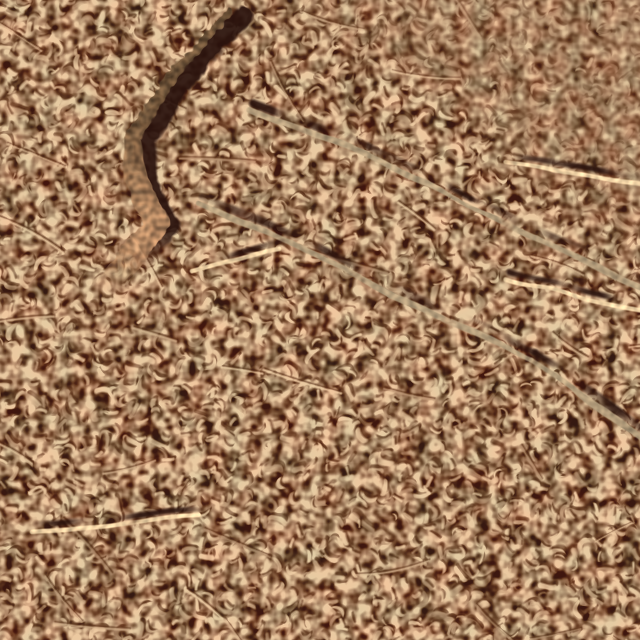
Reproduce this texture procedurally as a WebGL 2 fragment shader.

```glsl
#version 300 es
precision highp float;
uniform vec2 u_resolution;
out vec4 fragColor;

const float CONTRAST = 1.55;
const float TONE_BIAS = 0.04;
const float SOFTNESS = 0.0022;
const float BRANCH_WIDTH = 0.0045;
const vec2 SHADOW_SHIFT = vec2(0.006, 0.011);
const vec3 SHADOW_COLOR = vec3(0.16, 0.07, 0.05);
const vec3 BARK_GREY = vec3(0.70, 0.61, 0.48);
const vec3 STRAW = vec3(0.95, 0.83, 0.65);
// Litter colours from dark to light, with their tone positions
const vec3 PALETTE[6] = vec3[6](
    vec3(0.23, 0.09, 0.06), vec3(0.39, 0.23, 0.13), vec3(0.52, 0.37, 0.25),
    vec3(0.64, 0.49, 0.37), vec3(0.76, 0.62, 0.48), vec3(0.92, 0.79, 0.63));
const float STOPS[6] = float[6](0.03, 0.12, 0.28, 0.51, 0.75, 0.93);
// Fallen branches as start and end points, straws last
const int FIRST_STRAW = 7;
const vec4 BRANCHES[11] = vec4[11](
    vec4(0.39, 0.83, 0.57, 0.76), vec4(0.57, 0.76, 0.73, 0.68), vec4(0.73, 0.68, 1.02, 0.54),
    vec4(0.31, 0.68, 0.455, 0.622), vec4(0.455, 0.622, 0.61, 0.54), vec4(0.61, 0.54, 0.83, 0.44),
    vec4(0.83, 0.44, 1.02, 0.30), vec4(0.30, 0.577, 0.436, 0.612), vec4(0.79, 0.746, 1.02, 0.71),
    vec4(0.05, 0.167, 0.31, 0.195), vec4(0.79, 0.564, 1.02, 0.51));
// Crooked limb from tip to foot
const vec2 LIMB[6] = vec2[6](vec2(0.358, 0.98), vec2(0.26, 0.87), vec2(0.208, 0.785),
    vec2(0.212, 0.72), vec2(0.245, 0.65), vec2(0.16, 0.54));

vec4 hash4(vec2 p) {
    vec4 q = fract(p.xyxy * vec4(0.1031, 0.1030, 0.0973, 0.1099));
    q += dot(q, q.wzxy + 33.33);
    return fract((q.xxyz + q.yzzw) * q.zywx);
}

float gradientDot(vec2 cell, vec2 f) {
    float a = 6.2832 * hash4(cell).x;
    return dot(vec2(cos(a), sin(a)), f);
}

float noise(vec2 p) {
    vec2 i = floor(p), f = fract(p), e = vec2(1.0, 0.0);
    vec2 u = f * f * (3.0 - 2.0 * f);
    return mix(mix(gradientDot(i, f), gradientDot(i + e, f - e), u.x),
        mix(gradientDot(i + e.yx, f - e.yx), gradientDot(i + 1.0, f - 1.0), u.x), u.y);
}

float segmentDistance(vec2 p, vec2 a, vec2 b, out float along) {
    vec2 ab = b - a;
    along = clamp(dot(p - a, ab) / dot(ab, ab), 0.0, 1.0);
    return length(p - a - ab * along);
}

float coverage(float d, float soft) { return 1.0 - smoothstep(-soft, soft, d); }

float chipDistance(vec2 q, float angle, float bend, vec2 size) {
    float c = cos(angle), s = sin(angle);
    q = vec2(c * q.x + s * q.y, c * q.y - s * q.x);
    q.y += bend * q.x * q.x;
    q.x -= clamp(q.x, -size.x, size.x);
    return length(q) - size.y;
}

// Lays curved chips with dark undersides over a tone
float scatterChips(float tone, vec2 p, float scale, vec2 size, float spread, float bend, float seed) {
    vec2 g = p * scale;
    float soft = SOFTNESS * scale;
    for (int k = 0; k < 9; k++) {
        vec2 id = floor(g) + vec2(float(k % 3 - 1), float(k / 3 - 1));
        vec4 h = hash4(id + seed), v = hash4(id + seed + 57.0);
        vec2 q = g - id - h.xy, s = size * (0.5 + 0.6 * vec2(h.w, v.y));
        float angle = (h.z - 0.5) * spread - 0.3, curve = (v.x - 0.5) * bend, present = step(0.35, v.z);
        float under = chipDistance(q - size.y * vec2(0.9, 1.4), angle, curve, s);
        float top = chipDistance(q, angle, curve, s);
        tone = mix(tone, -1.7, 0.65 * present * coverage(under, soft));
        tone = mix(tone, mix(0.1, 1.9, v.w), 0.8 * present * coverage(top, soft));
    }
    return tone;
}

void main() {
    vec2 p = gl_FragCoord.xy / u_resolution.y;
    float fine = noise(p * 105.0 + 7.0), broad = noise(p * 9.0 + 3.0), along;
    float soft = max(SOFTNESS * 0.8, 0.7 / u_resolution.y);
    // Leaf litter, calmer on bare ground at the upper right
    vec2 warped = p + 0.006 * vec2(noise(p * 40.0), noise(p * 40.0 + 19.0));
    float tone = 3.4 * noise(warped * 54.0) + 2.6 * fine + 1.2 * noise(p * 19.0);
    tone = scatterChips(tone, warped, 30.0, vec2(0.30, 0.13), 6.28, 3.0, 11.0);
    tone = scatterChips(tone, warped, 46.0, vec2(0.32, 0.14), 6.28, 3.0, 83.0);
    tone += 1.7 * noise(warped * 72.0 + 31.0);
    tone = scatterChips(tone, p, 7.0, vec2(0.42, 0.013), 1.6, 0.5, 141.0);
    float bare = smoothstep(0.0, 0.13, dot(p - vec2(0.6, 0.85), vec2(0.6, 0.8)) + 0.08 * broad);
    tone = mix(tone, 0.5 * tone + 0.6 * fine - 0.05, bare);
    float level = 1.0 / (1.0 + exp(-CONTRAST * (tone + TONE_BIAS)));
    vec3 color = PALETTE[0];
    for (int i = 1; i < 6; i++)
        color = mix(color, PALETTE[i], clamp((level - STOPS[i - 1]) / (STOPS[i] - STOPS[i - 1]), 0.0, 1.0));
    color += vec3(0.06, -0.02, -0.02) * noise(p * 34.0 + 5.0);
    // Branches with broken shadows
    float gaps = smoothstep(-0.25, 0.3, noise(p * 16.0 + 40.0)), wear = smoothstep(-0.8, -0.1, noise(p * 22.0));
    for (int i = 0; i < 11; i++) {
        vec4 b = BRANCHES[i];
        vec2 q = p + vec2(0.0, 0.006 * noise(p * 14.0));
        float width = BRANCH_WIDTH * (i < FIRST_STRAW ? 1.0 + 0.8 * broad : 0.75);
        float shade = coverage(segmentDistance(q - SHADOW_SHIFT, b.xy, b.zw, along) - width * 1.3, soft * 2.0);
        color = mix(color, SHADOW_COLOR, 0.9 * shade * gaps);
        vec3 bark = (i < FIRST_STRAW ? BARK_GREY : STRAW) * (1.0 + 0.35 * fine);
        color = mix(color, bark, wear * coverage(segmentDistance(q, b.xy, b.zw, along) - width, soft));
    }
    // Crooked limb over its shadow
    float limb = 1.0, limbShadow = 1.0;
    for (int i = 0; i < 5; i++) {
        vec2 q = p + 0.008 * vec2(noise(p * 25.0), fine), a = LIMB[i], b = LIMB[i + 1];
        limbShadow = min(limbShadow, segmentDistance(q - vec2(0.021, -0.004), a, b, along) - 0.014);
        float d = segmentDistance(q, a, b, along);
        limb = min(limb, d - mix(0.005, 0.019, min((float(i) + along) / 3.5, 1.0)));
    }
    color = mix(color, SHADOW_COLOR, 0.92 * coverage(limbShadow, soft * 2.0) * smoothstep(0.57, 0.65, p.y));
    vec3 bark = mix(vec3(0.72, 0.54, 0.39), vec3(0.40, 0.30, 0.20), smoothstep(0.62, 0.86, p.y)) * (1.0 + 0.6 * fine);
    fragColor = vec4(mix(color, bark, 0.92 * coverage(limb, soft) * smoothstep(0.53, 0.63, p.y)), 1.0);
}
```
